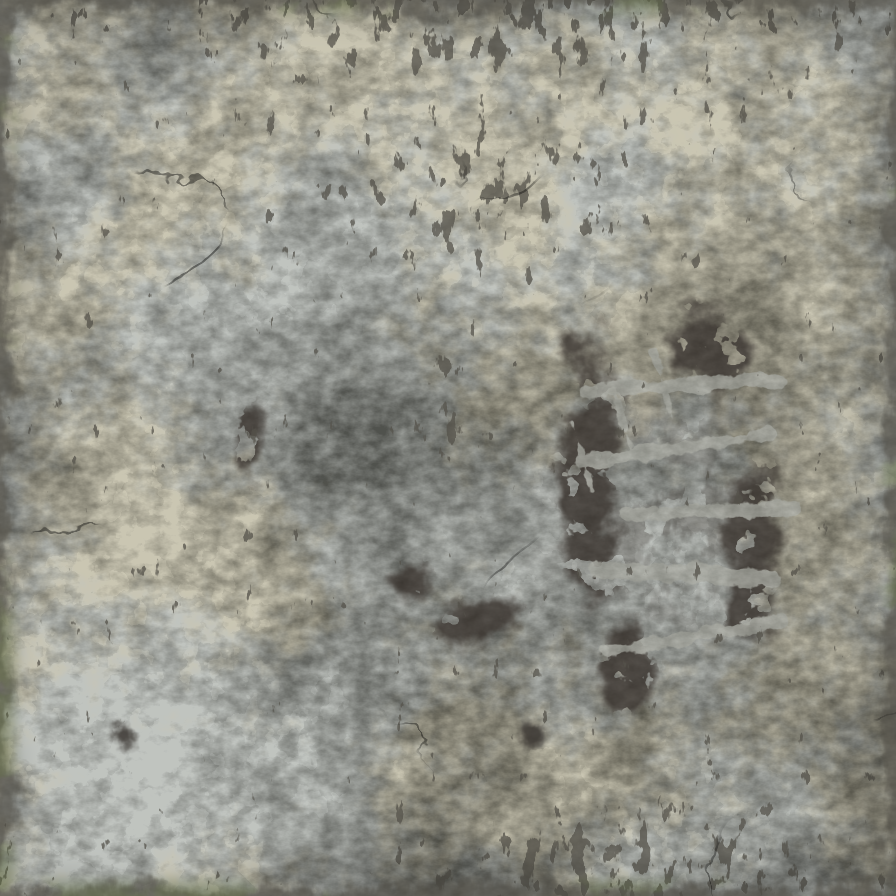
This texture is drawn by a three.js fragment shader. Its source:

```glsl
// Weathered concrete wall: mottled grey plaster with fine grain, pale flakes,
// dark chips, brown stains cut by pale scrapes, thin cracks and grimy borders.
// Every layer is a soft shape or a stroke broken up by gradient noise.
varying vec2 vUv;

const vec3 SHADE = vec3(0.430, 0.430, 0.402);
const vec3 PALE = vec3(0.740, 0.740, 0.705);
const vec3 STAIN = vec3(0.265, 0.245, 0.225);
const vec3 CHIP = vec3(0.330, 0.320, 0.290);
const vec3 SCRAPE = vec3(0.630, 0.635, 0.605);
const vec3 MOSS = vec3(0.380, 0.430, 0.260);
const vec3 WARM_TINT = vec3(1.025, 1.005, 0.950);
const vec3 COOL_TINT = vec3(0.975, 0.995, 1.020);
const float BASE_TONE = 0.66;
const float CLOUD_CONTRAST = 0.50;
const float MOTTLE_CONTRAST = 0.45;
const float GRAIN_CONTRAST = 0.55;
const float CRACK_WIDTH = 0.0013;

vec2 gradientAt(vec2 cell) {
  vec3 h = fract(cell.xyx * vec3(0.1031, 0.1030, 0.0973));
  h += dot(h, h.yzx + 33.33);
  float angle = 6.2832 * fract((h.x + h.y) * h.z);
  return vec2(cos(angle), sin(angle));
}

float hash(float n) {
  return fract(sin(n * 12.99 + 4.1) * 437.58);
}

float noise(vec2 p) {
  vec2 i = floor(p), f = p - i;
  vec2 u = f * f * f * (f * (f * 6.0 - 15.0) + 10.0);
  vec2 e = vec2(1.0, 0.0);
  float low = mix(dot(gradientAt(i), f), dot(gradientAt(i + e), f - e), u.x);
  float high = mix(dot(gradientAt(i + e.yx), f - e.yx), dot(gradientAt(i + 1.0), f - 1.0), u.x);
  return mix(low, high, u.y);
}

float fbm(vec2 p) {
  float sum = 0.0, amp = 1.0;
  for (int i = 0; i < 4; i++) {
    sum += amp * noise(p);
    p = p * 2.03 + vec2(17.3, 9.1);
    amp *= 0.5;
  }
  return sum;
}

float blob(vec2 p, vec2 centre, vec2 radius) {
  vec2 q = (p - centre) / radius;
  return exp(-dot(q, q));
}

float segment(vec2 p, vec2 a, vec2 b) {
  vec2 d = b - a;
  return length(p - a - d * clamp(dot(p - a, d) / dot(d, d), 0.0, 1.0));
}

// Pale strokes over the stained area: mostly level, the last ones steep
float scrapes(vec2 p, float rough) {
  float cover = 0.0;
  for (int i = 0; i < 8; i++) {
    float k = float(i);
    float steep = step(4.5, k);
    float angle = mix(0.32 * (hash(k) - 0.4), 1.85, steep);
    vec2 centre = vec2(0.75 + 0.09 * (hash(k + 9.0) - 0.5), 0.29 + 0.07 * k);
    centre = mix(centre, vec2(0.65 + 0.045 * (k - 5.0), 0.49 + 0.04 * (k - 5.0)), steep);
    vec2 reach = vec2(cos(angle), sin(angle)) * mix(0.07 + 0.05 * hash(k + 5.0), 0.04, steep);
    float width = mix(0.002 + 0.009 * hash(k + 2.0), 0.0025, steep);
    float d = segment(p, centre - reach, centre + reach) + 0.008 * rough;
    cover = max(cover, 1.0 - smoothstep(width - 0.001, width + 0.0015, d));
  }
  return cover;
}

void main() {
  vec2 p = vUv;
  float cloud = fbm(p * 3.0 + 4.0);
  float mottle = fbm(p * vec2(15.0, 18.0) + 31.0);
  float rough = fbm(p * 34.0 + 57.0);
  float grain = fbm(p * vec2(48.0, 70.0) + 83.0);
  float streak = fbm(p * vec2(55.0, 26.0) + 11.0);

  // Plaster tone with soft damp areas and pale flakes
  float damp = blob(p, vec2(0.40, 0.51), vec2(0.13, 0.12)) + blob(p, vec2(0.38, 0.24), vec2(0.14, 0.05));
  damp += 0.7 * blob(p, vec2(0.65, 0.05), vec2(0.38, 0.17)) + 0.5 * blob(p, vec2(0.74, 0.40), vec2(0.18, 0.24));
  float flakes = smoothstep(0.10, 0.17, rough) * smoothstep(-0.15, 0.20, cloud + 0.5 * mottle);
  float tone = BASE_TONE + CLOUD_CONTRAST * cloud + MOTTLE_CONTRAST * mottle + GRAIN_CONTRAST * grain;
  tone += 0.16 * flakes - 0.34 * damp;
  vec3 colour = mix(SHADE, PALE, clamp(tone, -0.35, 1.1));
  float warmth = smoothstep(-0.35, 0.35, fbm(p * 4.0 + 71.0) + 0.4 * rough - 0.4 * damp);
  colour *= mix(COOL_TINT, WARM_TINT, warmth);

  // Brown stains: two ragged columns, smears around them, a rust mark
  float field = blob(p, vec2(0.79, 0.61), vec2(0.055, 0.06));
  for (int i = 0; i < 2; i++) {
    field = max(field, blob(p, vec2(0.66 + 0.18 * float(i), 0.46 - 0.07 * float(i)), vec2(0.042, 0.20 - 0.07 * float(i))));
  }
  field = max(field, blob(p, vec2(0.70, 0.25), vec2(0.035, 0.08)));
  field = max(field, blob(p, vec2(0.53, 0.305), vec2(0.065, 0.035)));
  field = max(field, blob(p, vec2(0.46, 0.355), vec2(0.035, 0.03)));
  field = max(field, 0.8 * blob(p, vec2(0.275, 0.51), vec2(0.022, 0.06)));
  float haze = 0.45 * blob(p, vec2(0.75, 0.42), vec2(0.12, 0.13));
  float bites = smoothstep(0.24, 0.31, fbm(p * 24.0 + 45.0));
  float stain = smoothstep(0.36, 0.80, field + 0.45 * mottle + 0.20 * rough);
  stain = max(stain, haze * smoothstep(-0.2, 0.2, mottle + 0.4 * streak)) * (1.0 - 0.8 * bites);
  colour = mix(colour, STAIN + 0.04 * grain, 0.92 * stain);
  float scraped = scrapes(p, rough);
  colour = mix(colour, SCRAPE + 0.10 * grain, 0.85 * scraped);

  // Upright dark chips, densest along the top and bottom
  float chipArea = blob(p, vec2(0.58, 1.0), vec2(0.40, 0.08)) + 0.8 * blob(p, vec2(0.55, 0.78), vec2(0.16, 0.08));
  chipArea += 0.9 * blob(p, vec2(0.50, 0.54), vec2(0.03, 0.07)) + blob(p, vec2(0.70, 0.03), vec2(0.20, 0.07));
  float chips = smoothstep(0.54, 0.66, 0.5 * chipArea + streak);
  colour = mix(colour, CHIP, 0.75 * chips);

  // Two round tie holes with soft rims
  for (int i = 0; i < 2; i++) {
    float k = float(i);
    float d = length(p - vec2(0.138 + 0.455 * k, 0.18)) + 0.010 * rough;
    colour = mix(colour, STAIN * 0.85, 0.85 * (1.0 - smoothstep(0.006, 0.019 + 0.004 * k, d)));
  }

  // Short wandering hairline cracks
  float crack = abs(noise(p * 5.0 + 0.12 * mottle + 23.0)) / 7.0;
  float crackArea = smoothstep(0.24, 0.36, noise(p * 7.0 + 64.0));
  colour *= 1.0 - 0.40 * crackArea * (1.0 - smoothstep(0.3, 1.0, crack / CRACK_WIDTH));

  // Grimy border with traces of moss
  vec2 inset = min(p, 1.0 - p);
  float edge = min(inset.x, inset.y);
  float grime = 1.0 - smoothstep(0.0, 0.018, edge + 0.022 * mottle + 0.012 * streak);
  colour *= 1.0 - 0.16 * (1.0 - smoothstep(0.0, 0.07, edge + 0.05 * cloud));
  colour = mix(colour, CHIP, 0.65 * grime);
  float moss = (1.0 - smoothstep(0.0, 0.03, edge)) * smoothstep(0.12, 0.40, cloud + 0.6 * mottle);
  colour = mix(colour, MOSS, 0.45 * moss);

  gl_FragColor = vec4(clamp(colour, 0.0, 1.0), 1.0);
}
```
